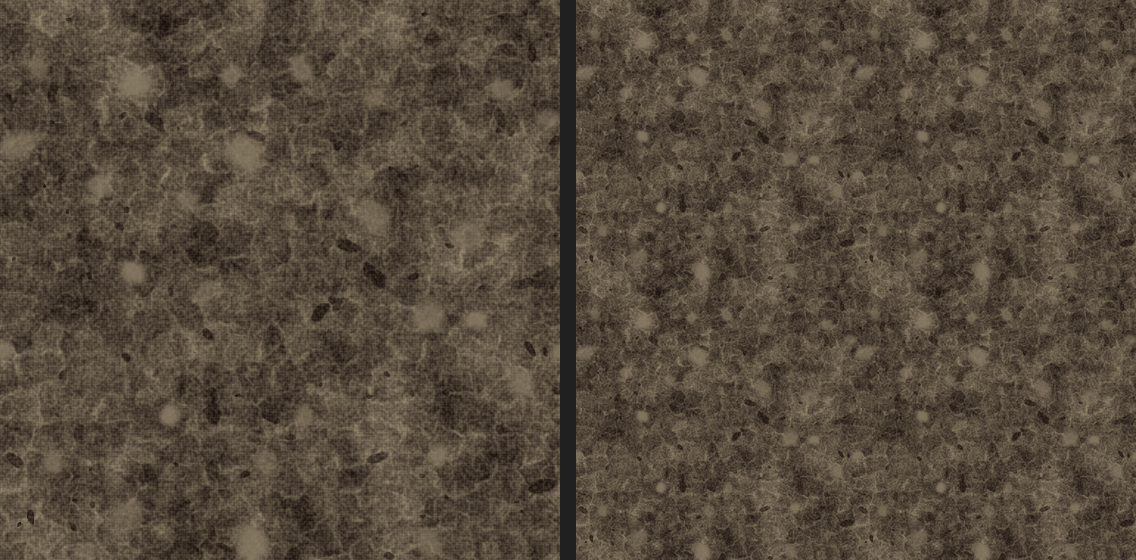
Left: one tile. Right: repeated 2 by 2.
Reproduce this texture procedurally as a WebGL 2 fragment shader.

```glsl
#version 300 es
precision highp float;
precision highp int;
// Seamless brown speckled stone: veined pebbles, dark grains, blurred pale spots and fine grit.
uniform vec2 u_resolution;
out vec4 fragColor;

// Three random values per lattice cell, wrapping after `period` cells
vec3 cellHash(vec2 cell, float period, uint seed) {
  uvec3 v = uvec3(uvec2(mod(cell, period)), seed) * 1664525u + 1013904223u;
  v.x += v.y * v.z; v.y += v.z * v.x; v.z += v.x * v.y;
  v ^= v >> 16u;
  v.x += v.y * v.z; v.y += v.z * v.x; v.z += v.x * v.y;
  return vec3(v >> 8u) / 16777216.0;
}

float cornerSlope(vec2 cell, vec2 offset, float period, uint seed) {
  float angle = 6.28318 * cellHash(cell, period, seed).x;
  return dot(vec2(cos(angle), sin(angle)), offset);
}

// Periodic gradient noise, roughly -0.7 to 0.7
float gradientNoise(vec2 uv, float period, uint seed) {
  vec2 p = uv * period, cell = floor(p), f = p - cell;
  vec2 w = f * f * f * (f * (f * 6.0 - 15.0) + 10.0), e = vec2(1.0, 0.0);
  float low = mix(cornerSlope(cell, f, period, seed),
                  cornerSlope(cell + e.xy, f - e.xy, period, seed), w.x);
  float high = mix(cornerSlope(cell + e.yx, f - e.yx, period, seed),
                   cornerSlope(cell + e.xx, f - e.xx, period, seed), w.x);
  return mix(low, high, w.y);
}

// Pebble cells: x = gap to the nearest border, y = random shade
vec2 pebbles(vec2 uv, float period, uint seed) {
  vec2 p = uv * period, home = floor(p);
  float nearest = 9.0, second = 9.0, shade = 0.0;
  for (int j = -1; j <= 1; j++)
    for (int i = -1; i <= 1; i++) {
      vec2 cell = home + vec2(i, j);
      vec3 h = cellHash(cell, period, seed);
      float d = length(cell + 0.1 + 0.8 * h.xy - p);
      if (d < nearest) { second = nearest; nearest = d; shade = h.z; }
      else second = min(second, d);
    }
  return vec2(second - nearest, shade);
}

// Scattered turned ellipses; radii are in cells, softness is the blurred part of the radius
float specks(vec2 uv, float period, float chance, vec2 radii, float aspect, float softness,
             float wobble, uint seed) {
  vec2 p = uv * period, home = floor(p);
  float cover = 0.0;
  for (int j = -1; j <= 1; j++)
    for (int i = -1; i <= 1; i++) {
      vec2 cell = home + vec2(i, j);
      vec3 place = cellHash(cell, period, seed), look = cellHash(cell, period, seed + 50u);
      if (place.z > chance) continue;
      float s = sin(6.28318 * look.x), c = cos(6.28318 * look.x);
      vec2 d = mat2(c, -s, s, c) * (p - cell - place.xy);
      float r = length(d / vec2(1.0, aspect)) / mix(radii.x, radii.y, look.y * look.y) + wobble;
      cover = max(cover, (1.0 - smoothstep(1.0 - softness, 1.0, r)) * mix(0.55, 1.0, look.z));
    }
  return cover;
}

void main() {
  vec2 uv = gl_FragCoord.xy / u_resolution;

  // Ragged outlines
  vec2 warp = vec2(gradientNoise(uv, 24.0, 1u), gradientNoise(uv, 24.0, 2u)) * 0.016
            + vec2(gradientNoise(uv, 64.0, 3u), gradientNoise(uv, 64.0, 4u)) * 0.007;
  vec2 p = uv + warp;
  float ragged = gradientNoise(uv, 48.0, 5u);

  // Cloudy ground
  float tone = 0.41 + 0.36 * gradientNoise(uv, 5.0, 6u) + 0.34 * gradientNoise(uv, 12.0, 7u)
             + 0.28 * gradientNoise(p, 36.0, 8u) + 0.22 * gradientNoise(p, 80.0, 9u);

  // Large and small pebbles with broken pale veins between them
  vec2 large = pebbles(p, 17.0, 10u), small = pebbles(p, 36.0, 11u);
  tone += 0.26 * (large.y - 0.5) + 0.16 * (small.y - 0.5);
  float broken = smoothstep(-0.3, 0.35, gradientNoise(uv, 20.0, 12u));
  tone += 0.36 * broken * (1.0 - smoothstep(0.02, 0.24, large.x));
  tone += 0.22 * (1.0 - broken) * (1.0 - smoothstep(0.02, 0.32, small.x));

  // Dark grains: blurred, long and tiny
  float blurred = specks(p, 8.0, 0.4, vec2(0.2, 0.38), 0.65, 0.7, ragged * 0.3, 13u);
  float longGrain = specks(uv + warp * 0.3, 9.0, 0.34, vec2(0.14, 0.29), 0.48, 0.28, ragged * 0.25, 14u);
  float tiny = specks(uv + warp * 0.3, 20.0, 0.22, vec2(0.11, 0.25), 0.65, 0.4, ragged * 0.2, 15u);
  tone = mix(tone, 0.12, 0.5 * blurred);
  tone = mix(tone, -0.1, 0.9 * max(longGrain, tiny));

  // Pale out-of-focus spots inside faint halos
  float halo = specks(p, 7.0, 0.5, vec2(0.3, 0.55), 0.8, 1.0, ragged * 0.3, 16u);
  float spot = specks(uv + warp * 0.4, 6.0, 0.72, vec2(0.17, 0.31), 0.85, 0.65, ragged * 0.15, 17u);
  tone = mix(tone, 0.85, 0.4 * halo);
  tone = mix(tone, 1.12, 0.92 * spot);

  // Fine grit over a woven dot screen, fading on the spots
  vec2 screen = sin(6.28318 * 110.0 * vec2(uv.x + uv.y, uv.x - uv.y));
  float grit = 0.42 * gradientNoise(uv, 190.0, 18u) + 0.24 * gradientNoise(uv, 120.0, 19u)
             + 0.07 * screen.x * screen.y;
  tone += grit * (1.0 - 0.8 * spot);

  vec3 colour = mix(vec3(0.18, 0.14, 0.11), vec3(0.49, 0.44, 0.36), clamp(tone, -0.2, 1.25));
  fragColor = vec4(colour, 1.0);
}
```
